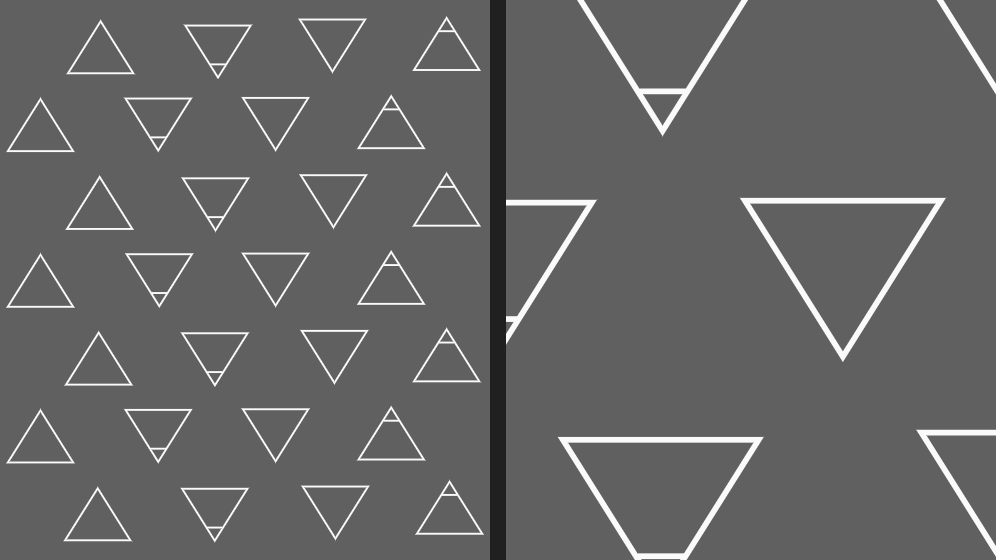
Left, the full canvas; right, a detail of the centre.
A WebGL 2 fragment shader for this pattern:

```glsl
#version 300 es
precision highp float;

uniform vec2 u_resolution;
out vec4 fragColor;

// Lengths are in hundredths of the canvas width.
#define ROW_PITCH 15.885
#define FIRST_ROW 9.45
#define BASE_DROP 5.43
#define TRI_HEIGHT 10.61
#define TRI_HALF_WIDTH 6.66
#define BAR_HEIGHT 7.92
#define LINE_WIDTH 0.39
#define GROUND vec3(0.378)
#define LINE vec3(0.98)

// Signed distance to an upright triangle with mitred corners.
float triangle(vec2 p) {
    vec2 sideNormal = normalize(vec2(TRI_HEIGHT, TRI_HALF_WIDTH));
    float side = dot(vec2(abs(p.x), p.y - TRI_HEIGHT), sideNormal);
    return max(side, -p.y);
}

// Distance to the outline, with an optional bar near the apex.
float outline(vec2 p, bool barred) {
    float d = triangle(p);
    float edge = abs(d);
    return barred ? min(edge, max(abs(p.y - BAR_HEIGHT), d)) : edge;
}

// Horizontal centres of the four triangles; wide rows drift slightly.
vec4 columnCentres(float row, bool staggered) {
    if (staggered) {
        float nudge = row == 3.0 ? 0.22 : 0.0;
        return vec4(8.26, 32.29 + nudge, 56.25, 79.84);
    }
    float topShift = exp(0.7 * (row - 6.0));
    float lowShift = row < 0.5 ? 0.6 : 0.0;
    return vec4(19.94 + 0.1 * row, 43.82 + 0.67 * topShift,
                68.45 - 0.1 * row, 91.15 + lowShift);
}

// Small vertical offsets from the row line.
vec4 columnLifts(float row, bool staggered) {
    if (staggered) return vec4(0.0, -0.13, 0.0, 0.6);
    float topShift = exp(0.7 * (row - 6.0));
    float lowShift = row < 0.5 ? 0.67 : 0.0;
    return vec4(0.0, -0.33 - 0.79 * topShift, 0.11, 0.67 + lowShift);
}

void main() {
    float unitsPerPixel = 100.0 / u_resolution.x;
    vec2 p = gl_FragCoord.xy * unitsPerPixel;

    // Nearest row; every second row is staggered to the left.
    float row = floor((p.y - FIRST_ROW) / ROW_PITCH + 0.5);
    bool staggered = mod(row, 2.0) > 0.5;
    vec4 centres = columnCentres(row, staggered);
    vec4 lifts = columnLifts(row, staggered);
    float rowY = FIRST_ROW + row * ROW_PITCH;

    // Outer columns point up, inner ones down; odd columns carry a bar.
    float d = 1e3;
    for (int i = 0; i < 4; i++) {
        vec2 q = p - vec2(centres[i], rowY + lifts[i]);
        if (i == 1 || i == 2) q.y = -q.y;
        q.y += BASE_DROP;
        d = min(d, outline(q, (i & 1) == 1));
    }

    float ink = clamp(0.5 + (0.5 * LINE_WIDTH - d) / unitsPerPixel, 0.0, 1.0);
    fragColor = vec4(mix(GROUND, LINE, ink), 1.0);
}
```
